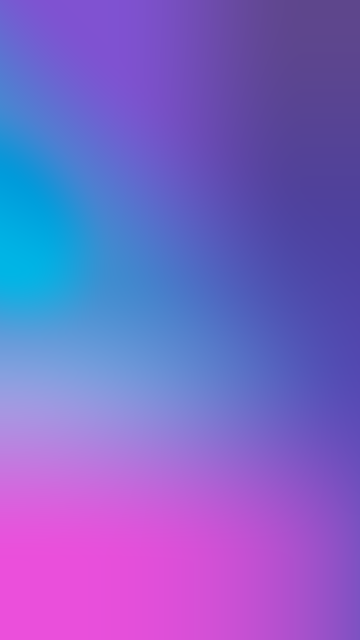
A Shadertoy shader for this background:

```glsl
// A soft diagonal colour wash: violet dusk above, a cyan pool at the left,
// lilac haze through the middle and a magenta glow along the bottom.
// Smooth ramps are layered from top to bottom over normalised coordinates.

#define VIOLET  vec3(0.50, 0.32, 0.82)
#define AZURE   vec3(0.24, 0.57, 0.82)
#define INDIGO  vec3(0.33, 0.28, 0.70)
#define LILAC   vec3(0.60, 0.65, 0.89)
#define MAGENTA vec3(0.92, 0.31, 0.86)
#define ORCHID  vec3(0.49, 0.32, 0.76)
#define POOL_CENTER vec2(0.0, 0.35)
#define POOL_RADII  vec2(0.07, 0.20)

// Violet sky that dims towards the right; depth runs from top to bottom.
vec3 duskSky(float across, float depth) {
    vec3 dusk = mix(vec3(0.37, 0.275, 0.55), vec3(0.30, 0.25, 0.62),
                    smoothstep(0.0, 0.42, depth));
    return mix(VIOLET, dusk, smoothstep(0.30, 0.85, across));
}

// Blue band with a tilted cyan pool and pale haze beneath it.
vec3 blueBand(float across, float depth, float aspect) {
    vec3 band = mix(AZURE, INDIGO, smoothstep(0.15, 1.1, across));

    vec2 offset = vec2(across * aspect * 1.1,
                       depth - POOL_CENTER.y - 0.15 * across);
    float pool = 1.0 - smoothstep(POOL_RADII.x, POOL_RADII.y, length(offset));
    vec3 cyan = mix(vec3(0.0, 0.59, 0.85), vec3(0.0, 0.71, 0.90),
                    smoothstep(0.22, 0.42, depth - 0.3 * across));
    band = mix(band, cyan, pool);

    float haze = smoothstep(0.42, 0.66, depth)
               * (1.0 - smoothstep(0.0, 1.0, across));
    return mix(band, LILAC, haze);
}

void mainImage(out vec4 fragColor, in vec2 fragCoord) {
    vec2 uv = fragCoord / iResolution.xy;
    float across = uv.x;
    float depth = 1.0 - uv.y;
    float aspect = iResolution.x / iResolution.y;

    // Curved diagonal boundary between the sky and the blue band.
    float horizon = 0.117 + 0.66 * across - 0.26 * across * across;
    float belowSky = smoothstep(-0.22, 0.14, depth - horizon);
    vec3 color = mix(duskSky(across, depth),
                     blueBand(across, depth, aspect), belowSky);

    // Bottom glow, cooling towards the right edge.
    vec3 glow = mix(MAGENTA, ORCHID, pow(across, 2.8));
    color = mix(color, glow, smoothstep(0.56, 0.88, depth));

    fragColor = vec4(color, 1.0);
}
```
